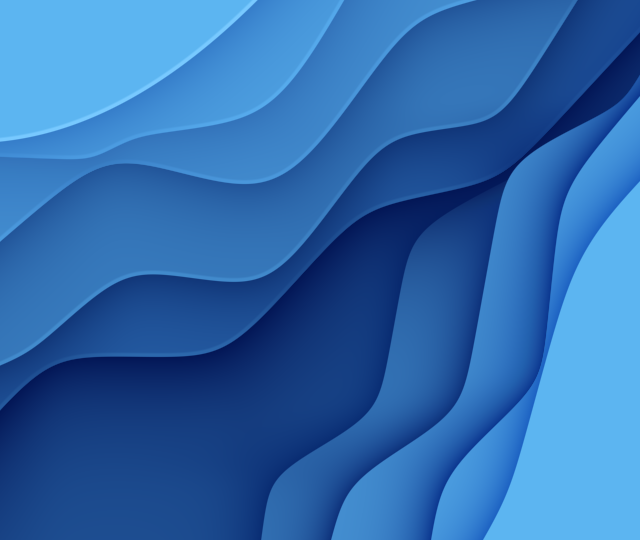
Give the GLSL for this background, as a Shadertoy shader.

```glsl
// Layered paper waves in blue: sheets with rims fall from the upper left,
// plain sheets rise at the right. Each edge is a straight line with soft bends,
// and its slope gives the distance used for shadows, rims and smooth edges.

#define CANVAS_HEIGHT 6.48
#define RIM_WIDTH 0.045
#define LEFT_REACH 0.48
#define FLOOR_REACH 0.72
#define RIGHT_REACH 0.32
#define EDGE_SOFTNESS 0.8

// Edges are vec2(value, slope).
vec2 line(float t, float start, float slope) {
    return vec2(start + slope * t, slope);
}

// Changes the slope of a line around one place, over a soft width.
vec2 bend(float t, float place, float turn, float width) {
    float u = (t - place) / width;
    return turn * vec2(width * log(1.0 + exp(u)), 1.0 / (1.0 + exp(-u)));
}

// Signed distance above a falling edge, positive on the sheet.
float above(vec2 p, vec2 edge) {
    return (edge.x - p.y) / sqrt(1.0 + edge.y * edge.y);
}

// Signed distance to the right of a rising edge, positive on the sheet.
float rightOf(vec2 p, vec2 edge) {
    return (p.x - edge.x) / sqrt(1.0 + edge.y * edge.y);
}

// Casts a shadow on what lies below, then lays the sheet over it.
void laySheet(inout vec3 color, float d, vec3 shadow, float reach, vec3 face, vec3 rim) {
    float smoothing = EDGE_SOFTNESS * CANVAS_HEIGHT / iResolution.y;
    color = mix(color, min(color, shadow), exp(min(d, 0.0) / reach));
    vec3 sheet = mix(rim, face, smoothstep(RIM_WIDTH - 0.015, RIM_WIDTH + 0.015, d));
    color = mix(color, sheet, smoothstep(-smoothing, smoothing, d));
}

void mainImage(out vec4 fragColor, in vec2 fragCoord) {
    // Canvas units, with y running down from the top.
    vec2 p = fragCoord / iResolution.y * CANVAS_HEIGHT;
    p.y = CANVAS_HEIGHT - p.y;
    float x = p.x, y = p.y;

    // Falling edges, from the top sheet to the lowest.
    vec2 fall1 = vec2(1.70 - 0.10 * x - 0.1455 * x * x, -0.10 - 0.291 * x);
    vec2 fall2 = line(x, 1.88, 0.04) + bend(x, 1.11, -0.64, 0.10)
               + bend(x, 1.59, 0.48, 0.12) + bend(x, 3.35, -1.68, 0.255);
    vec2 fall3 = line(x, 2.90, -0.87) + bend(x, 1.26, 1.17, 0.235)
               + bend(x, 3.417, -1.80, 0.30) + bend(x, 4.92, 1.25, 0.19);
    vec2 fall4 = line(x, 4.39, -0.40) + bend(x, 0.356, -0.52, 0.12)
               + bend(x, 1.496, 1.09, 0.20) + bend(x, 3.274, -1.59, 0.22)
               + bend(x, 4.588, 1.30, 0.17) + bend(x, 6.017, -1.48, 0.135);
    vec2 fall5 = line(x, 4.91, -1.15) + bend(x, 0.57, 1.175, 0.21)
               + bend(x, 2.723, -1.155, 0.21) + bend(x, 4.317, 0.93, 0.18)
               + bend(x, 6.034, -0.88, 0.17);

    // Rising edges, from the lowest sheet to the top one.
    vec2 rise1 = line(y, 10.40, -2.0) + bend(y, 2.73, 1.82, 0.155)
               + bend(y, 5.003, -1.72, 0.145) + bend(y, 5.684, 1.77, 0.125);
    vec2 rise2 = line(y, 8.22, -0.60) + bend(y, 1.265, -1.60, 0.08)
               + bend(y, 1.888, 2.02, 0.16) + bend(y, 4.975, -1.57, 0.16)
               + bend(y, 5.767, 1.50, 0.155);
    vec2 rise3 = line(y, 8.66, -0.85) + bend(y, 2.267, 0.75, 0.20)
               + bend(y, 4.60, -1.0, 0.145) + bend(y, 5.703, 0.95, 0.19);
    vec2 rise4 = line(y, 9.83, -1.0) + bend(y, 2.897, 0.73, 0.32)
               + bend(y, 5.98, -0.33, 0.20);

    vec3 sky = vec3(0.36, 0.71, 0.945);
    vec3 azure = vec3(0.31, 0.635, 0.885);
    vec3 steel = vec3(0.27, 0.565, 0.82);
    vec3 cobalt = vec3(0.22, 0.485, 0.745);
    vec3 denim = vec3(0.145, 0.365, 0.645);
    vec3 navy = vec3(0.01, 0.085, 0.335);

    // Floor and the sheet tucked below the falling ones.
    vec3 color = vec3(0.12, 0.315, 0.58);
    laySheet(color, rightOf(p, rise1), vec3(0.035, 0.18, 0.46), RIGHT_REACH, cobalt, cobalt);

    // Falling sheets with bright rims.
    laySheet(color, above(p, fall5), navy, FLOOR_REACH, denim, vec3(0.19, 0.44, 0.71));
    laySheet(color, above(p, fall4), vec3(0.065, 0.21, 0.47), LEFT_REACH, cobalt, steel);
    laySheet(color, above(p, fall3), vec3(0.13, 0.33, 0.60), LEFT_REACH, steel, vec3(0.32, 0.64, 0.90));
    laySheet(color, above(p, fall2), vec3(0.20, 0.45, 0.73), LEFT_REACH, azure, vec3(0.36, 0.70, 0.95));
    laySheet(color, above(p, fall1), vec3(0.21, 0.49, 0.79), LEFT_REACH, sky, vec3(0.47, 0.79, 1.0));

    // Rising sheets with plain edges.
    laySheet(color, rightOf(p, rise2), vec3(0.05, 0.19, 0.48), RIGHT_REACH, steel, steel);
    laySheet(color, rightOf(p, rise3), vec3(0.04, 0.21, 0.56), RIGHT_REACH, azure, azure);
    laySheet(color, rightOf(p, rise4), vec3(0.11, 0.38, 0.76), RIGHT_REACH, sky, sky);

    fragColor = vec4(color, 1.0);
}
```
